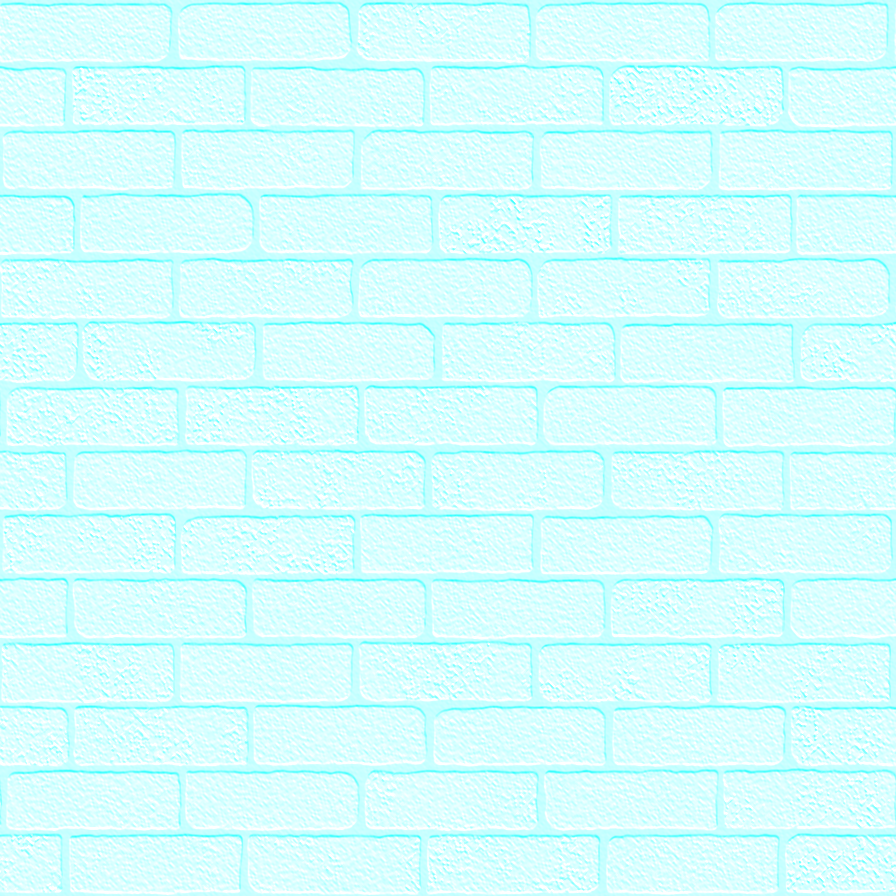
This texture is drawn by a Shadertoy shader. Its source:

```glsl
// Pale cyan embossed brick wall in running bond with worn corners and pitted faces.
#define GRID vec2(5.0, 14.0)
#define BRICK_HALF vec2(0.0957, 0.0314)
#define BOND_SHIFT 0.41
#define LIGHT_STEP vec2(0.0004, 0.0011)
#define EDGE_WIDTH 0.0030
#define WOBBLE 0.0026
#define FACE_RED 0.858
#define MORTAR_RED 0.778
#define RELIEF 0.52
#define GRAIN 0.20
#define PITTING 0.46

float hash(vec2 p) {
    vec3 q = fract(vec3(p.xyx) * 0.1031);
    q += dot(q, q.yzx + 33.33);
    return fract((q.x + q.y) * q.z);
}

float noise(vec2 p) {
    vec2 i = floor(p), f = fract(p);
    f = f * f * (3.0 - 2.0 * f);
    return mix(mix(hash(i), hash(i + vec2(1, 0)), f.x),
               mix(hash(i + vec2(0, 1)), hash(i + vec2(1, 1)), f.x), f.y);
}

// Brick index in the wrapped grid; local receives the offset from its centre.
vec2 brickAt(vec2 p, out vec2 local) {
    vec2 q = p * GRID;
    float row = mod(floor(q.y), GRID.y);
    float even = 1.0 - mod(row, 2.0);
    float drift = (hash(vec2(row, 71.0)) - 0.5) * mix(0.05, 0.1, even);
    q.x -= even * BOND_SHIFT + drift;
    local = (fract(q) - 0.5) / GRID;
    return vec2(mod(floor(q.x), GRID.x), row);
}

// Signed distance to a brick with wavy sides and a separate radius per corner.
float brickDistance(vec2 p, vec2 local, vec2 id) {
    local.y += (hash(id + 19.0) - 0.5) * 0.002;
    vec2 corner = step(0.0, local);
    float wear = hash(id * 2.0 + corner + 37.0);
    float radius = mix(0.004, 0.021, wear * wear * wear);
    vec2 q = abs(local) - BRICK_HALF + radius;
    float d = length(max(q, 0.0)) + min(max(q.x, q.y), 0.0) - radius;
    float wave = noise(p * 38.0 + 5.0) + 0.6 * noise(p * 130.0) - 0.8;
    return d + WOBBLE * wave;
}

// Relief of the wall: x is the brick edge profile, y the surface roughness.
vec2 wallRelief(vec2 p) {
    vec2 local;
    vec2 id = brickAt(p, local);
    float width = max(EDGE_WIDTH, 1.5 / iResolution.y);
    float d = brickDistance(p, local, id);
    float mask = 1.0 - smoothstep(-0.5 * width, 0.5 * width, d);

    // Fine grain stretched along the falling diagonal
    vec2 diagonal = vec2(p.x + p.y, p.x - p.y + 3.0);
    float grain = noise(diagonal * vec2(310.0, 200.0));

    // Small pits gather in patches on the rougher bricks
    float rough = hash(id + 53.0);
    float patches = smoothstep(0.1, 0.8, noise(p * 30.0 + 60.0));
    float pits = smoothstep(0.52, 0.95, noise(diagonal * vec2(235.0, 185.0) + 11.0));
    pits *= patches * mix(0.15, 1.0, rough * rough);

    return vec2(mask, mix(0.3, 1.0, mask) * grain * GRAIN - pits * PITTING * mask);
}

void mainImage(out vec4 fragColor, in vec2 fragCoord) {
    vec2 p = fragCoord / iResolution.xy;

    // Emboss: the relief difference along the light direction
    vec2 ahead = wallRelief(p + LIGHT_STEP);
    vec2 behind = wallRelief(p - LIGHT_STEP);
    vec2 slope = ahead - behind;
    float mask = 0.5 * (ahead.x + behind.x);

    // Shaded edges vary slowly, lit edges are fainter and broken
    float shaded = mix(0.55, 1.15, noise(p * 55.0 + 90.0));
    float lit = mix(0.1, 0.65, noise(p * 150.0 + 20.0));
    float edge = RELIEF * slope.x * (slope.x < 0.0 ? shaded : lit);

    // Soft tone shifts on the faces
    float tone = (noise(p * 16.0 + 30.0) - 0.5) * 0.02;
    float red = mix(MORTAR_RED, FACE_RED, mask) + tone + edge + slope.y;
    fragColor = vec4(clamp(red, 0.2, 1.0), 1.0, 1.0, 1.0);
}
```
